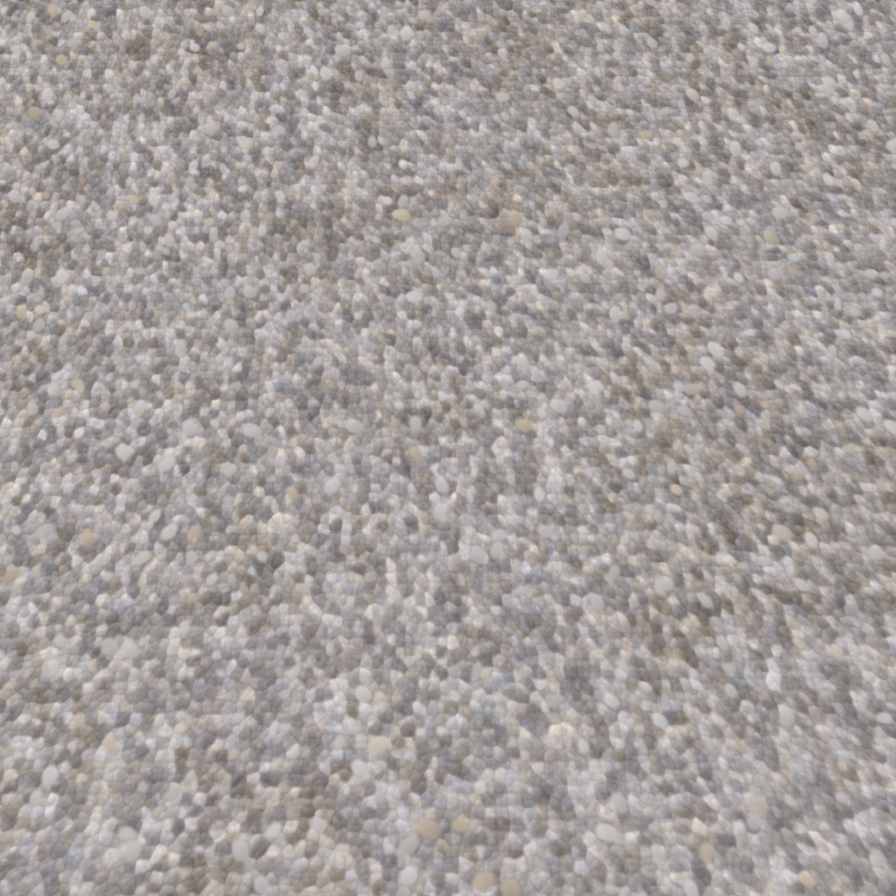
A WebGL 2 fragment shader for this texture:

```glsl
#version 300 es
precision highp float;
// Fine grey gravel on a receding ground plane, in soft focus.
// Jittered cells blended by distance form the grains; a finer layer adds grit,
// sparse ellipses add larger pebbles, and slow noise stains the ground.

uniform vec2 u_resolution;
out vec4 fragColor;

const float GRAIN_DENSITY = 68.0;   // grains across the canvas at the near edge
const float RECESSION = 0.8;        // how much finer the grains get with distance
const float SOFTNESS = 8.0;         // higher gives crisper grain borders
const float TONE_SPREAD = 0.30;
const float GRIT_SPREAD = 0.11;
const float RELIEF = 0.09;
const float GAP_DEPTH = 0.10;
const float PEBBLE_CELL = 2.2;      // in grain widths
const float PEBBLE_CHANCE = 0.13;
const vec2 LIGHT = vec2(-0.45, 0.89);
const vec3 BASE = vec3(0.682, 0.661, 0.657);
const vec3 COOL = vec3(-0.020, -0.006, 0.016);
const vec3 WARM = vec3(0.020, 0.003, -0.022);
const vec3 STAIN = vec3(-0.035, -0.043, -0.058);
const vec3 PALE_PEBBLE = vec3(0.765, 0.752, 0.750);
const vec3 TAN_PEBBLE = vec3(0.735, 0.672, 0.590);

float hash(vec2 p) {
    return fract(sin(dot(p, vec2(127.1, 311.7))) * 43758.5453);
}

vec2 hash2(vec2 p) {
    return vec2(hash(p), hash(p + 37.3));
}

float valueNoise(vec2 p) {
    vec2 i = floor(p), f = fract(p);
    f = f * f * (3.0 - 2.0 * f);
    float low = mix(hash(i), hash(i + vec2(1, 0)), f.x);
    float high = mix(hash(i + vec2(0, 1)), hash(i + vec2(1, 1)), f.x);
    return mix(low, high, f.y);
}

// Expresses v along and across an axis, shortened along it.
vec2 toGrainAxes(vec2 v, float angle, float stretch) {
    float c = cos(angle), s = sin(angle);
    return vec2((c * v.x + s * v.y) / stretch, c * v.y - s * v.x);
}

// Colour offset of packed grains, blended smoothly between neighbours.
vec3 grains(vec2 p, float angle, float stretch, float spread) {
    vec2 cell = floor(p);
    vec3 sum = vec3(0.0);
    float total = 1e-6, strongest = 0.0;
    for (int y = -1; y <= 1; y++) {
        for (int x = -1; x <= 1; x++) {
            vec2 id = cell + vec2(x, y);
            vec2 offset = p - id - 0.1 - 0.8 * hash2(id);
            float turn = angle + 1.5 * (hash(id + 11.7) - 0.5);
            vec2 q = toGrainAxes(offset, turn, stretch);
            float weight = exp(-SOFTNESS * dot(q, q));
            float tone = spread * (hash(id + 71.9) - 0.5);
            float relief = RELIEF * dot(offset, LIGHT);
            vec3 tint = mix(COOL, WARM, hash(id + 53.1));
            sum += weight * (tone + relief + tint);
            total += weight;
            strongest = max(strongest, weight);
        }
    }
    float gap = 1.0 - strongest / total;
    return sum / total - GAP_DEPTH * gap;
}

// Lays sparse rounded pebbles over the ground colour.
vec3 addPebbles(vec3 color, vec2 p, float angle) {
    vec2 cell = floor(p);
    for (int y = -1; y <= 1; y++) {
        for (int x = -1; x <= 1; x++) {
            vec2 id = cell + vec2(x, y);
            if (hash(id + 5.3) > PEBBLE_CHANCE) continue;
            vec2 offset = p - id - 0.2 - 0.6 * hash2(id + 19.1);
            float turn = angle + 2.4 * (hash(id + 83.7) - 0.5);
            float radius = mix(0.18, 0.34, hash(id + 29.9));
            float d = length(toGrainAxes(offset, turn, 1.4)) - radius;
            float cover = 1.0 - smoothstep(-0.10, 0.09, d);
            float tanShare = smoothstep(0.70, 0.95, hash(id + 61.3));
            vec3 pebble = mix(PALE_PEBBLE, TAN_PEBBLE, tanShare);
            pebble += 0.10 * (hash(id + 97.1) - 0.5) + 0.14 * dot(offset, LIGHT);
            color = mix(color, pebble, 0.85 * cover);
        }
    }
    return color;
}

void main() {
    vec2 uv = gl_FragCoord.xy / u_resolution;

    // Receding ground, in grain widths
    float depth = 1.0 + RECESSION * uv.y;
    vec2 ground = vec2((uv.x - 0.5) * depth, uv.y + 0.5 * RECESSION * uv.y * uv.y);
    vec2 p = ground * GRAIN_DENSITY;

    // Grains lean over and lengthen toward the far right
    float lean = smoothstep(0.2, 1.7, uv.x + uv.y);
    float angle = mix(1.6, 2.45, lean);
    float stretch = mix(1.2, 1.6, lean);

    vec3 color = BASE + grains(p, angle, stretch, TONE_SPREAD);
    color += 0.5 * grains(p * 1.9 + 40.5, angle, stretch, 2.0 * GRIT_SPREAD);

    // Slow brownish stains and broad brightness drift
    float patches = 0.6 * valueNoise(ground * 7.0 + 3.0) + 0.4 * valueNoise(ground * 19.0);
    color += STAIN * smoothstep(0.45, 0.85, patches);
    color += 0.05 * (valueNoise(ground * 28.0 + 9.0) - 0.5);

    color = addPebbles(color, p / PEBBLE_CELL, angle);
    fragColor = vec4(clamp(color, 0.0, 1.0), 1.0);
}
```
